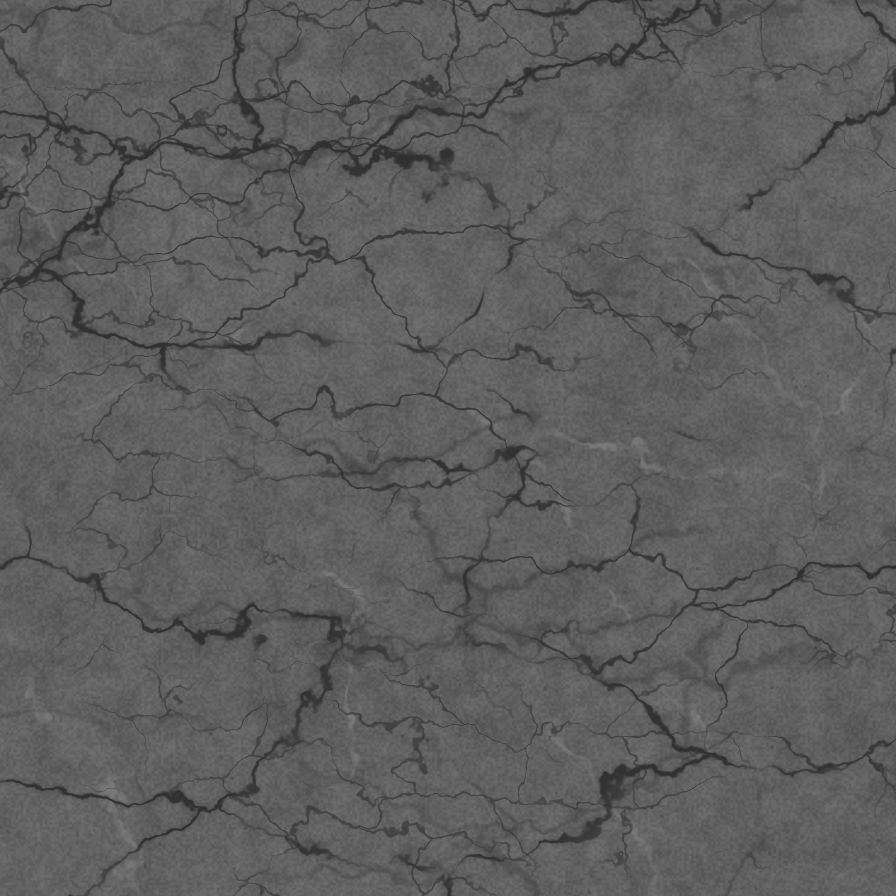
This texture is drawn by a three.js fragment shader. Its source:

```glsl
// Dark grey marble: a mottled, grainy ground crossed by ragged dark cracks.
// Cracks are the borders of wide Voronoi cells, bent by fractal noise and
// faded in and out by a mask; pale veins and specks use the same functions.
varying vec2 vUv;

const vec3 STONE = vec3(0.382);
const vec3 CRACK = vec3(0.18);
const vec3 PALE_VEIN = vec3(0.53);

float hash(vec2 p) {
  vec3 q = fract(p.xyx * 0.1031);
  q += dot(q, q.yzx + 33.33);
  return fract((q.x + q.y) * q.z);
}

vec2 hash2(vec2 p) {
  return vec2(hash(p), hash(p + 71.7));
}

float noise(vec2 p) {
  vec2 i = floor(p), f = fract(p);
  f = f * f * (3.0 - 2.0 * f);
  float low = mix(hash(i), hash(i + vec2(1.0, 0.0)), f.x);
  float high = mix(hash(i + vec2(0.0, 1.0)), hash(i + 1.0), f.x);
  return mix(low, high, f.y);
}

// Fractal noise of four octaves, centred on zero
float fbm(vec2 p) {
  float sum = 0.0, weight = 0.5;
  for (int i = 0; i < 4; i++) {
    sum += weight * (noise(p) - 0.5);
    p = mat2(1.6, 1.2, -1.2, 1.6) * p + 17.3;
    weight *= 0.5;
  }
  return sum;
}

vec2 fbm2(vec2 p) {
  return vec2(fbm(p), fbm(p + 43.0));
}

vec2 rotate(vec2 p, float angle) {
  float c = cos(angle), s = sin(angle);
  return mat2(c, s, -s, c) * p;
}

vec2 sitePoint(vec2 cell) {
  return 0.08 + 0.84 * hash2(cell);
}

// Distance, in canvas units, to the nearest border of stretched cells
float borderDistance(vec2 p, vec2 scale, float seed) {
  vec2 q = p * scale + seed;
  vec2 cell = floor(q), f = fract(q);
  vec2 nearCell = vec2(0.0), nearSite = vec2(0.0);
  float best = 9.0;
  for (int j = -1; j <= 1; j++) {
    for (int i = -1; i <= 1; i++) {
      vec2 c = vec2(float(i), float(j));
      vec2 site = c + sitePoint(cell + c) - f;
      float d = dot(site, site);
      if (d < best) { best = d; nearCell = c; nearSite = site; }
    }
  }
  float border = 9.0;
  for (int j = -2; j <= 2; j++) {
    for (int i = -2; i <= 2; i++) {
      vec2 c = nearCell + vec2(float(i), float(j));
      vec2 site = c + sitePoint(cell + c) - f;
      vec2 gap = site - nearSite;
      if (dot(gap, gap) > 0.0001) {
        vec2 n = normalize(gap);
        border = min(border, dot(0.5 * (nearSite + site), n) / length(n * scale));
      }
    }
  }
  return border;
}

// Broken network of ragged lines; coverage sets how much of it shows
float veins(vec2 p, vec2 scale, float seed, float width, float soft, float coverage) {
  vec2 bend = 0.15 * fbm2(p * 6.0 + seed) + 0.042 * fbm2(p * 36.0 + seed);
  float d = borderDistance(p + bend, scale, seed);
  float presence = 0.7 * noise(p * vec2(3.5, 6.0) + seed) + 0.3 * noise(p * 26.0 + seed);
  float mask = smoothstep(0.86 - coverage, 1.16 - coverage, presence);
  float w = width * (0.3 + 0.7 * mask) * (0.3 + 1.4 * noise(p * 40.0 + seed));
  return mask * (1.0 - smoothstep(0.3 * w, w + soft, d));
}

// Scattered round specks in a share of the cells
float specks(vec2 p, float scale, float share, float seed) {
  vec2 q = p * scale + seed;
  vec2 cell = floor(q);
  float radius = 0.1 + 0.15 * hash(cell + 5.0);
  float d = length(fract(q) - 0.3 - 0.4 * hash2(cell));
  return step(1.0 - share, hash(cell + 9.0)) * (1.0 - smoothstep(0.4 * radius, radius, d));
}

void main() {
  vec2 p = vUv + 3.0;
  float crowded = 0.14 * smoothstep(0.55, 1.0, vUv.y);

  // Ground: broad clouds, mottling and fine grain
  vec3 color = STONE + 0.05 * fbm(p * 4.0) + 0.09 * fbm(p * 42.0);
  color += 0.07 * (noise(p * 370.0) - 0.5);

  // Pale diagonal veins, broken into dust, and spots
  float pale = veins(rotate(p, 0.9) + 9.0, vec2(2.2, 5.0), 21.0, 0.002, 0.004, 0.36);
  pale *= 0.2 + 1.1 * noise(p * 110.0);
  pale = max(pale, 0.35 * specks(p, 24.0, 0.03, 31.0));
  color = mix(color, PALE_VEIN, 0.6 * min(pale, 1.0));

  // Dark cracks, from blurred stains to crisp main fractures
  vec2 fractureScale = vec2(2.2, 5.2);
  float shadow = veins(p, fractureScale, 12.0, 0.004, 0.008, 0.62);
  float stain = veins(p, vec2(3.4, 7.0), 57.0, 0.002, 0.006, 0.52);
  float hair = veins(p, vec2(7.0, 16.0), 83.0, 0.001, 0.0015, 0.36 + crowded);
  float branch = veins(p, vec2(4.0, 9.5), 38.0, 0.0018, 0.0015, 0.45 + crowded);
  float fracture = veins(p, fractureScale, 12.0, 0.0032, 0.0015, 0.58);
  float pits = specks(p, 75.0, 0.06, 64.0);
  color = mix(color, CRACK, 0.16 * shadow);
  color = mix(color, CRACK, 0.3 * stain);
  color = mix(color, CRACK, 0.25 * pits);
  color = mix(color, CRACK, 0.6 * hair);
  color = mix(color, CRACK, 0.8 * branch);
  color = mix(color, CRACK, 0.92 * fracture);

  gl_FragColor = vec4(color, 1.0);
}
```
